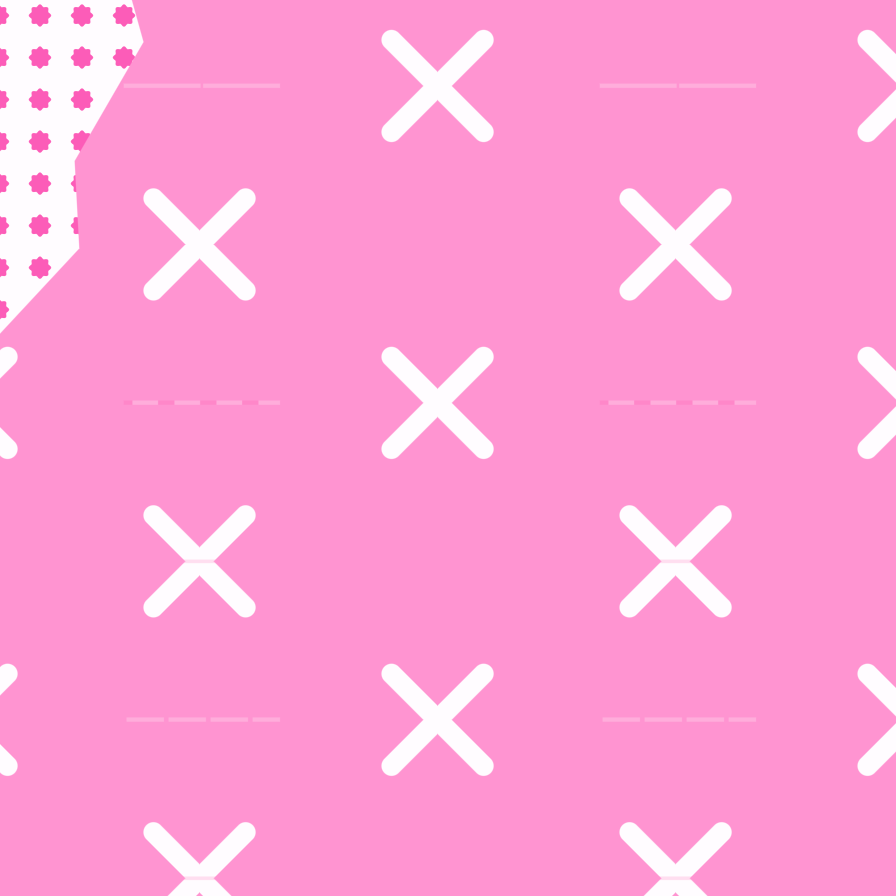
This pattern is drawn by a Shadertoy shader. Its source:

```glsl
// Pink sheet of staggered white crosses with faint dashed seams and a torn, dotted corner.

const vec3 PINK       = vec3(1.00, 0.58, 0.82);
const vec3 WHITE      = vec3(1.00, 0.99, 1.00);
const vec3 DOT_PINK   = vec3(0.99, 0.36, 0.72);
const vec3 SEAM_LIGHT = vec3(1.00, 0.68, 0.86);
const vec3 SEAM_DARK  = vec3(1.00, 0.53, 0.79);
const vec3 CROSS_SEAM = vec3(1.00, 0.87, 0.94);

// Lengths are fractions of the canvas height, measured from the top left.
const vec2  PERIOD        = vec2(0.5313, 0.3537);
const vec2  CROSS_ORIGIN  = vec2(0.2227, 0.2728);
const float ARM_REACH     = 0.0514;
const float ARM_RADIUS    = 0.0112;
const float CROSS_SEAM_HALF = 0.0020;

const vec2  SEAM_ORIGIN = vec2(0.2253, 0.0957);
const vec2  SEAM_HALF   = vec2(0.0872, 0.0024);
const float DASH_PERIOD = 0.0469;
const float DASH_SHIFT  = 0.0163;
const vec3  DASH_DUTY   = vec3(0.97, 0.61, 0.89);

const vec2  DOT_ORIGIN = vec2(0.0446, 0.0173);
const float DOT_PERIOD = 0.0469;
const float DOT_RADIUS = 0.0113;
const float DOT_RIPPLE = 0.10;

const int TEAR_COUNT = 5;
const vec2 TEAR[TEAR_COUNT] = vec2[](
    vec2(0.1360, -0.0400), vec2(0.1602, 0.0469), vec2(0.0833, 0.1797),
    vec2(0.0885, 0.2773), vec2(-0.0500, 0.4261));

float pixel;

float cover(float dist) {
    return 1.0 - smoothstep(-0.8 * pixel, 0.8 * pixel, dist);
}

float crossDistance(vec2 q) {
    q = abs(q);
    float along = clamp(0.5 * (q.x + q.y), 0.0, ARM_REACH);
    return length(q - along) - ARM_RADIUS;
}

// Signed distance to the torn edge, negative on the left.
float tearDistance(vec2 p) {
    float dist = 1e3;
    float side = 1.0;
    for (int i = 0; i < TEAR_COUNT - 1; i++) {
        vec2 a = TEAR[i];
        vec2 edge = TEAR[i + 1] - a;
        vec2 q = p - a;
        float t = clamp(dot(q, edge) / dot(edge, edge), 0.0, 1.0);
        dist = min(dist, length(q - t * edge));
        float h = q.y / edge.y;
        if (h >= 0.0 && h < 1.0 && q.x < h * edge.x) side = -1.0;
    }
    return side * dist;
}

vec3 drawSeams(vec3 color, vec2 p) {
    vec2 q = p - SEAM_ORIGIN;
    vec2 id = round(q / PERIOD);
    q -= id * PERIOD;
    int row = int(clamp(id.y, 0.0, 2.0));

    // The top row has one central gap, the others have evenly spaced dashes.
    float period = row == 0 ? 2.0 * DASH_PERIOD : DASH_PERIOD;
    float x = q.x + (row == 0 ? 0.5 * period : DASH_SHIFT);
    x -= period * round(x / period);
    float dash = cover(abs(x) - 0.5 * period * DASH_DUTY[row]);

    vec2 d = abs(q) - SEAM_HALF;
    vec3 gap = row == 1 ? SEAM_DARK : PINK;
    return mix(color, mix(gap, SEAM_LIGHT, dash), cover(max(d.x, d.y)));
}

vec3 drawCrosses(vec3 color, vec2 p) {
    for (int k = 0; k < 2; k++) {
        vec2 q = p - CROSS_ORIGIN - 0.5 * float(k) * PERIOD * vec2(1.0, -1.0);
        vec2 id = round(q / PERIOD);
        q -= id * PERIOD;
        // Lower crosses of the first set carry a faint join through the middle.
        float join = k == 0 && id.y > 0.5 ? cover(abs(q.y) - CROSS_SEAM_HALF) : 0.0;
        vec3 ink = mix(WHITE, CROSS_SEAM, join);
        color = mix(color, ink, cover(crossDistance(q)));
    }
    return color;
}

vec3 dottedLining(vec2 p) {
    vec2 q = p - DOT_ORIGIN;
    q -= DOT_PERIOD * round(q / DOT_PERIOD);
    float angle = atan(q.y, q.x + 1e-6);
    float radius = DOT_RADIUS * (1.0 + DOT_RIPPLE * cos(8.0 * angle));
    return mix(WHITE, DOT_PINK, cover(length(q) - radius));
}

void mainImage(out vec4 fragColor, in vec2 fragCoord) {
    pixel = 1.0 / iResolution.y;
    vec2 p = vec2(fragCoord.x, iResolution.y - fragCoord.y) * pixel;

    vec3 color = drawSeams(PINK, p);
    color = drawCrosses(color, p);
    color = mix(color, dottedLining(p), cover(tearDistance(p)));
    fragColor = vec4(color, 1.0);
}
```
